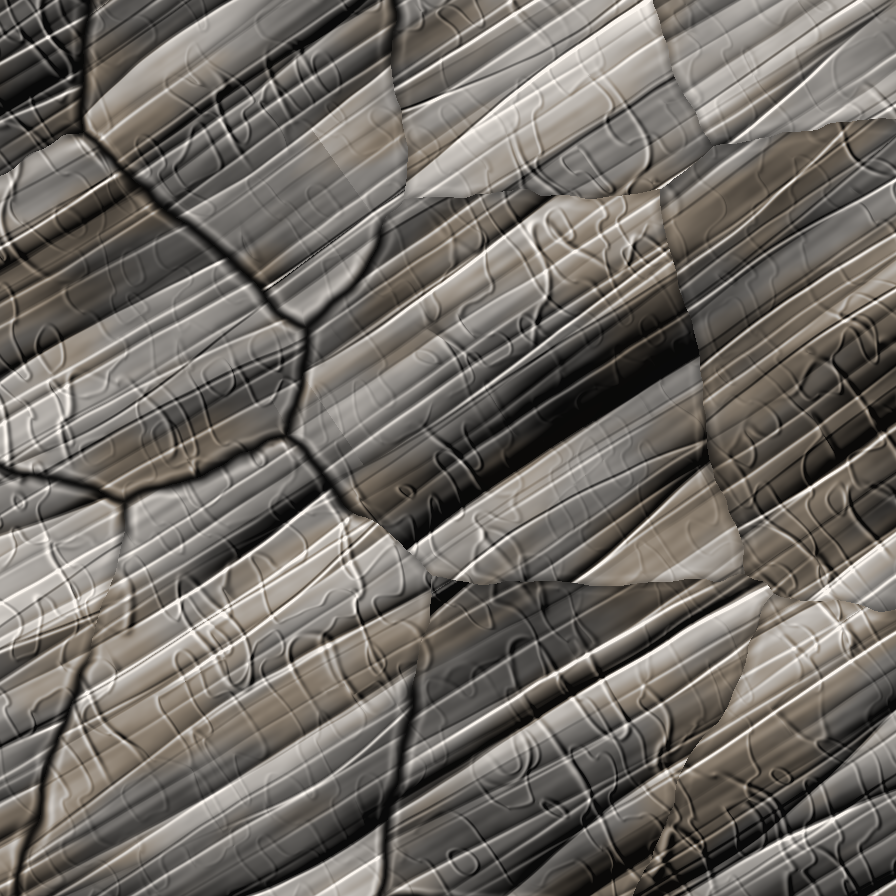
Write a WebGL 2 fragment shader that draws this texture.

```glsl
#version 300 es
precision highp float;
// Weathered fibrous slabs: diagonal slats with bright lips and dark undersides,
// split into large plates by jagged cracks and crossed by small embossed creases.
// Slats are wavering 1D cells, plates are Voronoi cells, creases are noise contours.

uniform vec2 u_resolution;
out vec4 fragColor;

const float GRAIN_ANGLE = 0.56;    // direction of the slats, radians
const float ANGLE_SPREAD = 0.16;   // variation from plate to plate
const float PLATE_SCALE = 2.7;     // plates per canvas
const float WIDE_SLATS = 14.0;     // slats per canvas, broad layer
const float FINE_SLATS = 37.0;     // slats per canvas, narrow layer
const float CRACK_WIDTH = 0.0055;
const float LIP_WIDTH = 0.0019;
const float BASE_TONE = 0.46;
const float CONTRAST = 1.12;
const vec2 LIGHT = vec2(-0.8, 0.6); // in the grain frame
const vec3 GREY_TINT = vec3(1.02, 0.995, 0.965);
const vec3 BROWN_TINT = vec3(1.09, 0.99, 0.87);

float hash(vec2 p) {
  vec3 q = fract(p.xyx * 0.1031);
  q += dot(q, q.yzx + 33.33);
  return fract((q.x + q.y) * q.z);
}

vec2 hash2(vec2 p) { return vec2(hash(p), hash(p + 41.7)); }

float noise(vec2 p) {
  vec2 i = floor(p), f = fract(p);
  f = f * f * (3.0 - 2.0 * f);
  return mix(mix(hash(i), hash(i + vec2(1, 0)), f.x),
             mix(hash(i + vec2(0, 1)), hash(i + vec2(1, 1)), f.x), f.y);
}

float fbm(vec2 p) {
  return 0.55 * noise(p) + 0.3 * noise(p * 2.1 + 7.3) + 0.15 * noise(p * 4.3 + 3.1);
}

// Distance to the nearest plate border (x) and the plate's cell (yz)
vec3 plates(vec2 p) {
  vec2 base = floor(p), nearest = vec2(0), cell = vec2(0);
  float best = 9.0, border = 9.0;
  for (int k = 0; k < 9; k++) {
    vec2 c = base + vec2(k % 3 - 1, k / 3 - 1);
    vec2 r = c + 0.1 + 0.8 * hash2(c) - p;
    if (dot(r, r) < best) { best = dot(r, r); nearest = r; cell = c; }
  }
  for (int k = 0; k < 25; k++) {
    vec2 c = cell + vec2(k % 5 - 2, k / 5 - 2);
    vec2 r = c + 0.1 + 0.8 * hash2(c) - p;
    if (c != cell) border = min(border, dot(0.5 * (r + nearest), normalize(r - nearest)));
  }
  return vec3(border, cell);
}

// Tone of one layer of slats: x runs along the grain, y across it
float slats(vec2 q, float density, float seed) {
  float y = q.y * density, base = floor(y), lo = 9.0, hi = 9.0, id = 0.0;
  for (float k = -2.0; k < 4.0; k++) {
    float i = base + k;
    float edge = i + 0.8 * (hash(vec2(i, seed)) - 0.5)
               + 0.9 * (noise(vec2(q.x * 2.8, i * 7.0 + seed)) - 0.5);
    float d = y - edge;
    if (d < 0.0) hi = min(hi, -d);
    else if (d < lo) { lo = d; id = i; }
  }
  float across = lo / (lo + hi);
  vec2 key = vec2(id, seed + 5.0);
  float tone = 0.32 * (hash(key) - 0.5) + 0.42 * (hash(key + 9.0) - 0.3) * (across - 0.5);
  float along = noise(vec2(q.x * 4.0, id * 5.0 + seed));
  tone -= 0.42 * smoothstep(0.2, 0.8, along) * exp(-lo * 4.5);
  float gap = smoothstep(0.0, 0.0025, min(lo, hi) / density);
  tone = mix(-0.2, tone, gap);
  float lip = (hi / density - 0.003) / LIP_WIDTH;
  float shine = smoothstep(0.25, 0.75, noise(vec2(q.x * 5.0 + 30.0, id * 3.0 + seed)));
  return tone + 0.48 * shine * exp(-lip * lip);
}

// Lit and shaded sides of a thin fold along a noise contour
float crease(vec2 q, vec2 stretch, float width) {
  const float STEP = 0.002;
  float n = noise(q * stretch);
  vec2 slope = vec2(noise((q + vec2(STEP, 0)) * stretch) - n,
                    noise((q + vec2(0, STEP)) * stretch) - n) / STEP;
  float d = (n - 0.5) / (length(slope) + 1.0) / width;
  return d * exp(-d * d) * dot(normalize(slope + 0.0001), LIGHT);
}

void main() {
  vec2 p = gl_FragCoord.xy / u_resolution.y;

  // Plates with jagged borders
  vec2 jag = vec2(fbm(p * 13.0), fbm(p * 13.0 + 50.0)) - 0.5;
  vec3 plate = plates((p + 0.035 * jag) * PLATE_SCALE + 4.0);
  float border = plate.x / PLATE_SCALE;

  // Grain frame of this plate
  float angle = GRAIN_ANGLE + ANGLE_SPREAD * (hash(plate.yz + 17.0) - 0.5);
  float c = cos(angle), s = sin(angle);
  vec2 q = mat2(c, -s, s, c) * p;
  float seed = floor(hash(plate.yz + 3.0) * 60.0);
  vec2 bent = q + vec2(0.0, 0.007 * (fbm(q * vec2(8.0, 14.0)) - 0.5));

  // Broad and narrow slats, soft clouds and fibre streaks
  float tone = BASE_TONE + 0.95 * slats(bent, WIDE_SLATS, seed);
  tone += 0.5 * slats(bent, FINE_SLATS, seed + 80.0);
  tone += 0.42 * (fbm(p * vec2(3.0, 3.6) + 11.0) - 0.5);
  tone += 0.13 * (noise(q * vec2(7.0, 130.0)) - 0.5);
  tone += 0.10 * (fbm(q * vec2(22.0, 40.0)) - 0.5);

  // Creases across the grain, gathered in patches
  vec2 curl = q + 0.022 * (vec2(noise(q * 19.0), noise(q * 19.0 + 60.0)) - 0.5);
  float patches = smoothstep(0.38, 0.68, noise(q * vec2(6.0, 9.0) + 21.0));
  tone += 0.62 * patches * crease(curl, vec2(25.0, 8.0), 0.0032);
  tone += (0.12 + 0.28 * patches) * crease(curl + 3.0, vec2(48.0, 26.0), 0.0024);

  // Cracks: dark cores with a faint pale rim
  float open = 0.25 + 0.75 * smoothstep(0.35, 0.6, noise(p * 6.0 + 33.0));
  float core = border / CRACK_WIDTH;
  float rim = (border - 2.1 * CRACK_WIDTH) / (0.6 * CRACK_WIDTH);
  tone += open * 0.12 * exp(-rim * rim);
  tone = mix(tone, 0.06, 0.9 * open * exp(-core * core));

  // Warm patches in the middle tones
  tone = clamp((tone - 0.4) * CONTRAST + 0.4, 0.035, 0.97);
  float brown = smoothstep(0.4, 0.68, fbm(q * vec2(5.0, 15.0) + 70.0));
  brown *= 1.0 - smoothstep(0.45, 0.75, tone);
  fragColor = vec4(tone * mix(GREY_TINT, BROWN_TINT, brown), 1.0);
}
```
